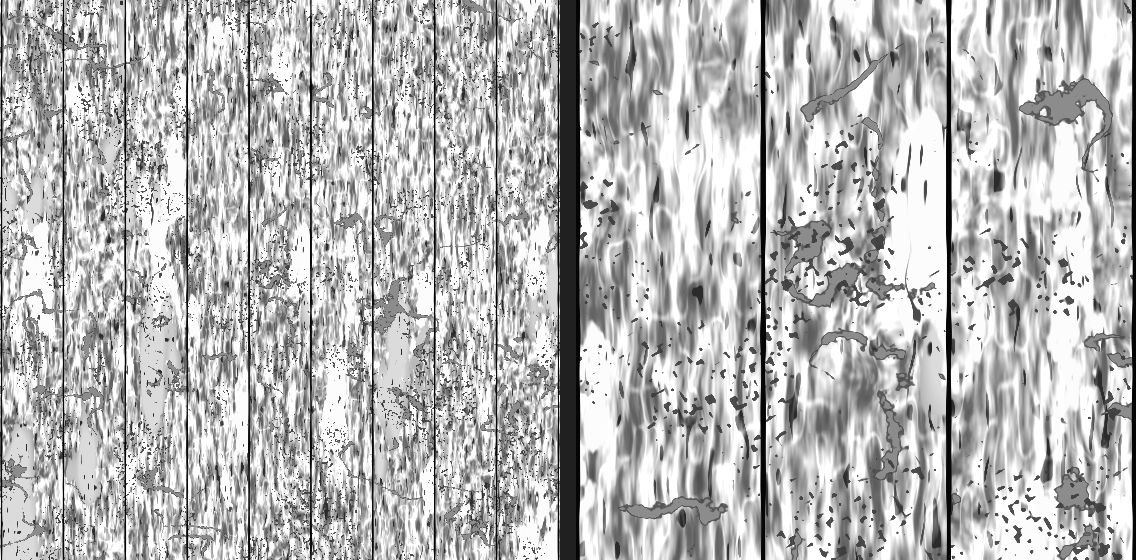
Left, the full canvas; right, a detail of the centre.
Give the GLSL for this texture map, as a Shadertoy shader.

```glsl
const float PLANK_PITCH = 0.1105;
const float PLANK_COUNT = 9.0;
const float SEAM_HALF_WIDTH = 0.0014;

float hash(vec2 p) {
    vec3 q = fract(p.xyx * 0.1031);
    q += dot(q, q.yzx + 33.33);
    return fract((q.x + q.y) * q.z);
}

float valueNoise(vec2 p) {
    vec2 cell = floor(p);
    vec2 f = fract(p);
    f = f * f * (3.0 - 2.0 * f);
    float low = mix(hash(cell), hash(cell + vec2(1, 0)), f.x);
    float high = mix(hash(cell + vec2(0, 1)), hash(cell + vec2(1, 1)), f.x);
    return mix(low, high, f.y);
}

float fbm(vec2 p) {
    float sum = 0.0;
    float weight = 0.5714;
    for (int octave = 0; octave < 3; octave++) {
        sum += weight * valueNoise(p);
        p = p * 2.03 + 17.3;
        weight *= 0.5;
    }
    return sum;
}

// Straight fibres that give way to short curly grain, with pale winding veins
float woodGrain(vec2 p, vec2 seed) {
    float curly = smoothstep(0.45, 0.7, fbm(p * vec2(14, 8) + seed + 40.0));
    p.x += (valueNoise(p * vec2(70, 36) + seed) - 0.5) * mix(0.004, 0.009, curly);
    float fibre = fbm(p * vec2(205, 36) + seed);
    float curl = fbm(p * vec2(160, 75) + seed + 11.0);
    float vein = abs(valueNoise(p * vec2(150, 46) + seed.yx) - 0.5);
    float broad = fbm(p * vec2(18, 6) + seed + 80.0);
    return 0.735 + 1.55 * (mix(fibre, curl, curly) - 0.5) + 0.16 * (broad - 0.5)
         + 0.22 * (1.0 - smoothstep(0.0, 0.14, vein));
}

// Ragged patch coverage: 0 outside, 1 inside
float patchMask(float field, float threshold, float ragged) {
    return smoothstep(threshold - 0.015, threshold + 0.015, field + 0.2 * (ragged - 0.5));
}

// Thin dark splits running with the grain
float splits(vec2 p, vec2 seed, float threshold) {
    p.x += 0.006 * valueNoise(p * vec2(30, 50));
    float n = valueNoise(p * vec2(290, 52) + seed);
    return smoothstep(threshold, threshold + 0.06, n);
}

// Field of broken, crumbling cracks; negative inside
float crackField(vec2 p, float crumble) {
    vec2 warp = vec2(valueNoise(p * 24.0), valueNoise(p * 24.0 + 60.0)) - 0.5;
    vec2 q = p + 0.03 * warp;
    float ridge = abs(fbm(q * vec2(9, 12) + 90.0) - 0.5);
    float presence = smoothstep(0.46, 0.72, valueNoise(p * 21.0 + 130.0));
    return ridge - 0.028 * presence + 0.01 + 0.05 * (crumble - 0.5);
}

// Clustered pits
float speckles(vec2 p) {
    float cluster = smoothstep(0.45, 0.66, fbm(p * vec2(18, 14) + 210.0));
    vec2 turned = vec2(p.x + 0.6 * p.y, p.y - 0.6 * p.x);
    float dots = valueNoise(turned * 290.0 + 350.0);
    float limit = 0.97 - 0.23 * cluster;
    return smoothstep(limit, limit + 0.05, dots) * smoothstep(0.0, 0.3, cluster);
}

float seam(float across, float y, float pixel) {
    float wobble = 0.0008 * (valueNoise(vec2(y * 45.0, 3.0)) - 0.5);
    float edgeDistance = PLANK_PITCH * (0.5 - abs(across - 0.5)) + wobble;
    return 1.0 - smoothstep(SEAM_HALF_WIDTH - 0.5 * pixel, SEAM_HALF_WIDTH + 0.5 * pixel, edgeDistance);
}

void mainImage(out vec4 fragColor, in vec2 fragCoord) {
    vec2 uv = fragCoord / iResolution.xy;
    float pixel = 1.0 / iResolution.x;
    float plankX = (uv.x - 0.5) / PLANK_PITCH + 0.5 * PLANK_COUNT;
    float plank = floor(plankX);
    float across = fract(plankX);
    vec2 seed = 100.0 * vec2(hash(vec2(plank, 4.0)), hash(vec2(plank, 9.0)));
    float ragged = fbm(uv * vec2(130, 50) + seed);
    float crumble = fbm(uv * 165.0 + 300.0);

    // Bare weathered wood
    float tone = woodGrain(uv, seed);
    tone += 0.03 * (hash(vec2(plank, 15.0)) - 0.5);
    tone = max(tone, 0.3 + 0.3 * tone);
    tone -= 0.42 * splits(uv, seed + 31.0, 0.83);

    // Smooth grey and white areas of remaining paint
    float greyField = fbm(uv * vec2(18, 4) + seed + 70.0);
    float grey = patchMask(greyField, 0.72, ragged);
    float greyTone = 0.66 + 2.0 * max(greyField - 0.68, 0.0);
    tone = mix(tone, min(greyTone, 0.86), grey);
    float whiteField = fbm(uv * vec2(20, 6) + seed.yx + 20.0);
    float white = patchMask(whiteField, 0.675, ragged);
    tone = mix(tone, 0.99, white);
    tone -= 0.7 * max(grey, white) * splits(uv, seed + 57.0, 0.86);
    tone = clamp(tone, 0.17, 1.0);

    // Grey cracks with dark rims, then pits
    float crack = crackField(uv, crumble);
    float inside = 1.0 - smoothstep(-0.002, 0.002, crack);
    float rim = 1.0 - smoothstep(0.001, 0.005, abs(crack));
    tone = mix(tone, 0.55, inside);
    tone = mix(tone, 0.27, 0.8 * rim);
    tone = mix(tone, 0.23, 0.9 * speckles(uv));

    // Plank joints
    tone = mix(tone, 0.02, seam(across, uv.y, pixel));
    fragColor = vec4(vec3(tone), 1.0);
}
```
